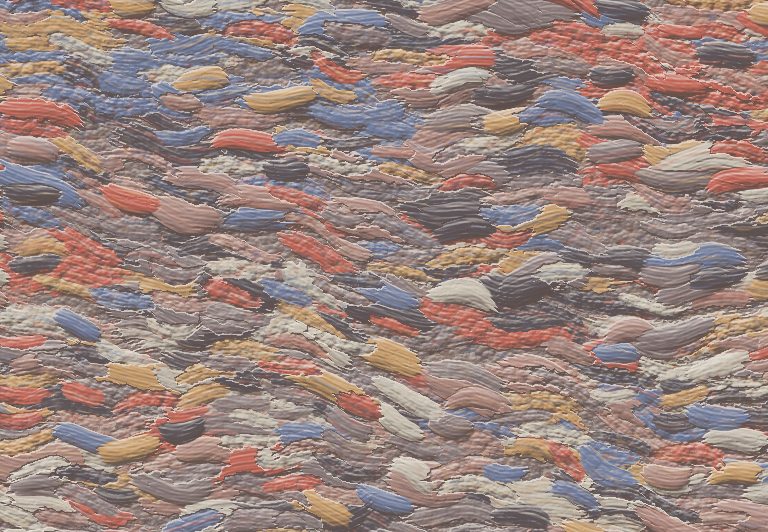
A Shadertoy shader for this texture:

```glsl
vec3 hash(vec2 p) {
    vec3 a = fract(p.xyx * vec3(.1031, .1030, .0973));
    a += dot(a, a.yxz + 33.33);
    return fract((a.xxy + a.yzz) * a.zyx);
}

// Cellular noise: distance to the nearest scattered point
float cells(vec2 p) {
    vec2 id = floor(p);
    float nearest = 4.;
    for (int j = -1; j <= 1; j++)
    for (int i = -1; i <= 1; i++) {
        vec2 c = id + vec2(i, j);
        vec2 d = c + hash(c).xy - p;
        nearest = min(nearest, dot(d, d));
    }
    return sqrt(nearest);
}

// Pigment choice: cool upper left, red upper right, cream below
vec3 pigment(vec2 c, float pick) {
    float cool = (1. - smoothstep(.5, 1.1, c.x)) * smoothstep(.5, .75, c.y);
    float warm = smoothstep(.95, 1.2, c.x) * smoothstep(.65, .85, c.y);
    float pale = 1. - smoothstep(.35, .6, c.y);
    if ((pick -= .17 - .1 * warm) < 0.) return vec3(.38, .35, .37);
    if ((pick -= .07 + .30 * cool) < 0.) return vec3(.46, .51, .64);
    if ((pick -= .11 + .38 * warm) < 0.) return vec3(.79, .42, .36);
    if ((pick -= .13) < 0.) return vec3(.80, .63, .43);
    if ((pick -= .07 + .16 * pale) < 0.) return vec3(.79, .76, .70);
    if ((pick -= .16) < 0.) return vec3(.70, .55, .51);
    return vec3(.57, .51, .51);
}

// Paint surface: rgb colour, height in w
vec4 paint(vec2 p) {
    float crumb = cells(p * vec2(42, 62)) + .5 * cells(p * vec2(95, 135) + 7.);
    p += .010 * sin(p.yx * vec2(17, 13) + vec2(1, 4))
       + .004 * sin(p.yx * vec2(53, 41) + vec2(3, 0));
    vec4 surface = vec4(.56, .49, .47, 0);
    float rough = 1.;

    for (int layer = 0; layer < 4; layer++) {
        float depth = float(layer);
        vec2 size = vec2(.24, .11) * pow(.75, depth);
        vec2 id = floor(p / size);
        for (int j = -2; j <= 2; j++)
        for (int i = -1; i <= 1; i++) {
            vec2 cell = id + vec2(i, j);
            vec3 r = hash(cell + 37. * depth);
            vec3 s = hash(cell + 91. + 53. * depth);
            if (layer > 0 && s.z > .72) continue;
            vec2 center = (cell + .2 + .6 * r.xy) * size;

            // Bent local axes of the stroke
            float angle = -.14 + .5 * (r.z - .5) + .15 * sin(center.x * 4. + center.y * 6.);
            vec2 q = p - center;
            q = vec2(cos(angle) * q.x + sin(angle) * q.y, cos(angle) * q.y - sin(angle) * q.x);
            vec2 halfSize = size * vec2(.42 + .36 * s.x, .26 + .26 * s.y);
            q.y += (r.x - .5) * .5 * q.x * q.x / halfSize.x;
            vec2 u = q / halfSize;
            float e = pow(abs(u.x), 3.) + u.y * u.y;
            if (e > 1.8) continue;

            // Bristle furrows and ragged rim
            float seed = 40. * r.y;
            float wander = sin(q.x * 35. + seed) + .5 * sin(q.x * 83. - seed);
            float bristle = sin(q.y * 560. + wander + seed)
                          + .6 * sin(q.y * 940. - 1.4 * wander)
                          + .6 * sin(q.y * 270. + seed * 2.);
            float fat = smoothstep(.6, .75, s.y) * step(.5, depth);
            float rim = 1. - e + .14 * bristle * abs(u.x) + (crumb - .65) * mix(.8, .12, fat);
            float mask = smoothstep(0., .17, rim);

            // Streaks of a second pigment dragged along
            vec3 color = pigment(center, fract(r.z * 7. + s.x));
            float streak = sin(q.y * 190. + wander + seed) + .5 * bristle;
            color = mix(color, pigment(center, r.y), .5 * smoothstep(.5, 1.6, streak));
            float body = mix(.005, .011, fat) * (1.3 - e) + .0006 * bristle;
            float height = surface.w * .5 + body;
            surface = mix(surface, vec4(color, height), mask);
            rough = mix(rough, mix(.25 + .75 * s.x, .12, fat), mask);
        }
    }
    // Crumbs carry traces of other paint
    vec3 fleck = pigment(p, hash(floor(p * vec2(48, 75) + crumb)).x);
    surface.rgb = mix(surface.rgb, fleck, .4 * rough * smoothstep(.55, .8, crumb));
    surface.w -= .0085 * rough * crumb;
    return surface;
}

void mainImage(out vec4 fragColor, in vec2 fragCoord) {
    vec2 p = fragCoord / iResolution.y;
    vec2 light = normalize(vec2(-.45, .9));
    vec4 here = paint(p);
    float slope = (here.w - paint(p + light * .0026).w) / .0026;
    float blocked = paint(p + light * .011).w - here.w;

    // Raking light with brown hollows and chalky crests
    float crest = clamp(slope, 0., 1.4);
    float hollow = clamp(-slope * .55 + smoothstep(.001, .009, blocked) * .45, 0., .85);
    vec3 color = mix(here.rgb * .97, vec3(.94, .91, .88), crest * .5);
    color = mix(color, vec3(.36, .30, .28), hollow);
    fragColor = vec4(color, 1);
}
```
